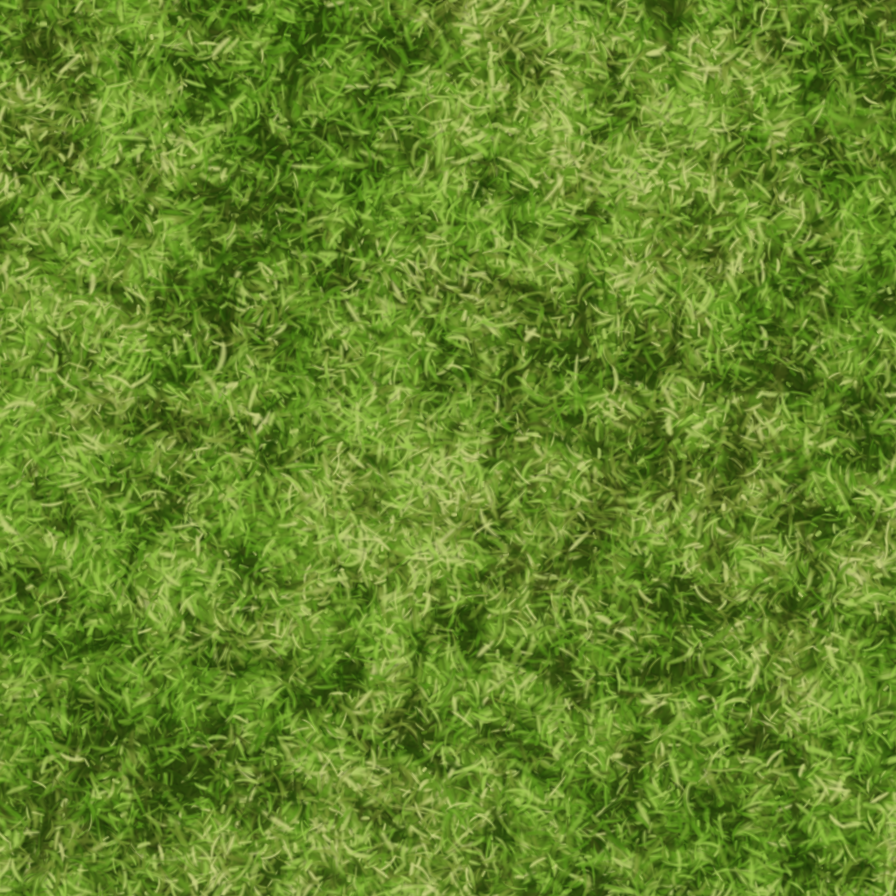
Reproduce this texture procedurally as a WebGL 1 fragment shader.

```glsl
precision highp float;
// A trampled lawn seen from above: short curved blades pointing every way.
// Rotated grids of blades are stacked from dark to light over shaded soil;
// layered sines gather them into bright tufts, dark hollows and dry patches.

uniform vec2 u_resolution;

vec4 hash4(vec2 cell) {
  vec4 h = fract(cell.xyxy * vec4(0.1031, 0.1030, 0.0973, 0.1099));
  h += dot(h, h.wzxy + 33.33);
  return fract((h.xxyz + h.yzzw) * h.zywx);
}

mat2 rotation(float angle) {
  float c = cos(angle), s = sin(angle);
  return mat2(c, s, -s, c);
}

// Warped, layered sines: smooth irregular patches, roughly -1 to 1.
float patches(vec2 p) {
  float sum = 0.0, weight = 0.55;
  for (int i = 0; i < 5; i++) {
    p = rotation(1.1) * p * 1.6 + 2.7;
    p += 0.7 * sin(p.yx * 0.8 + 1.3);
    sum += weight * sin(p.x) * sin(p.y);
    weight *= 0.8;
  }
  return sum;
}

// Ramp from shaded to sunlit grass, either lush or dry.
vec3 grassColor(float tone, float dryness) {
  vec3 shade = mix(vec3(0.14, 0.27, 0.03), vec3(0.25, 0.31, 0.08), dryness);
  vec3 body = mix(vec3(0.35, 0.57, 0.10), vec3(0.49, 0.58, 0.20), dryness);
  vec3 sunlit = mix(vec3(0.59, 0.77, 0.27), vec3(0.80, 0.83, 0.52), dryness);
  vec3 color = mix(shade, body, smoothstep(-0.05, 0.5, tone));
  return mix(color, sunlit, smoothstep(0.45, 1.15, tone));
}

// Coverage of a tapered blade lying along x, bent into a shallow arc.
float blade(vec2 q, float halfLength, float halfWidth, float bend) {
  float along = abs(q.x) / halfLength;
  float taper = sqrt(max(1.0 - along * along, 0.0));
  float side = abs(q.y + bend * (q.x * q.x - 0.2)) - halfWidth * taper;
  return (1.0 - smoothstep(-0.09, 0.11, side))
       * (1.0 - smoothstep(0.65, 1.1, along));
}

void main() {
  vec2 uv = gl_FragCoord.xy / u_resolution.y;
  float light = 0.65 * patches(uv * 5.0) + 1.1 * patches(uv * 23.0 + 4.0);
  float dry = 0.8 * patches(uv * 4.0 + 9.0) + 0.8 * patches(uv * 19.0 + 1.0);
  vec3 color = grassColor(0.3 + 0.3 * light, 0.35);

  // Stack the blade layers, the upper ones lighter, in mixed sizes.
  for (int k = 0; k < 12; k++) {
    float layer = float(k);
    vec2 p = rotation(layer * 2.4) * uv * (34.0 + mod(layer * 11.0, 27.0));
    p += layer * 17.3 + 80.0;
    vec2 home = floor(p);
    for (int j = -1; j <= 1; j++) {
      for (int i = -1; i <= 1; i++) {
        vec2 cell = home + vec2(float(i), float(j));
        vec4 place = hash4(cell + layer * 61.0);
        vec4 look = hash4(cell + layer * 61.0 + 311.7);
        vec2 q = rotation(place.z * 6.2832) * (p - cell - place.xy);
        float halfLength = mix(0.2, 0.85, place.w);
        float halfWidth = mix(0.04, 0.11, look.x);
        float bend = (look.y - 0.5) * 0.9;

        // A soft shadow beside the blade, then the blade itself.
        float shadow = blade(q + vec2(0.04, 0.13), halfLength, halfWidth, bend);
        color *= 1.0 - 0.09 * shadow;
        float straw = step(0.94, look.z);
        float tone = look.z + 0.07 + 0.36 * light + 0.025 * (layer - 6.0)
                   + 0.25 * straw + 0.12 * q.x / halfLength;
        float dryness = clamp(look.w * 1.1 - 0.1 + 0.45 * dry + 0.35 * straw,
                              0.0, 1.0);
        float cover = blade(q, halfLength, halfWidth, bend);
        color = mix(color, grassColor(tone, dryness), 0.82 * cover);
      }
    }
  }
  gl_FragColor = vec4(color, 1.0);
}
```
